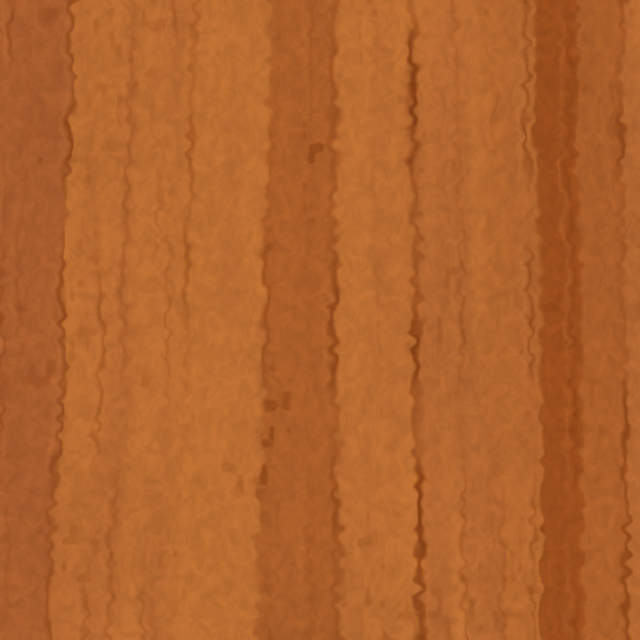
Give the GLSL for this texture, as a three.js fragment shader.

```glsl
// Warm brown wood with upright bands, frayed edges and broken dark grain lines.
varying vec2 vUv;

const vec3 HONEY = vec3(0.735, 0.430, 0.195);
const vec3 AMBER = vec3(0.700, 0.400, 0.190);
const vec3 RUSSET = vec3(0.650, 0.355, 0.175);
const vec3 CHESTNUT = vec3(0.655, 0.355, 0.155);
const vec3 UMBER = vec3(0.610, 0.305, 0.115);
const vec3 PORE = vec3(0.500, 0.225, 0.065);
const vec3 FIBRE = vec3(0.785, 0.475, 0.245);

const float LEAN_LEFT = 0.042;    // sideways drift of the grain from top to bottom
const float LEAN_RIGHT = -0.016;
const float WOBBLE = 0.012;       // slow bending of the grain
const float FRAY = 0.015;         // fine raggedness of the edges
const float EDGE_SOFT = 0.007;
const float LINE_WIDTH = 0.0065;
const float FUZZ_SCALE = 95.0;
const float FUZZ_CONTRAST = 0.085;
const int FINE_LINES = 22;

float hash(vec2 p) {
  vec3 q = fract(vec3(p.xyx) * 0.1031);
  q += dot(q, q.yzx + 33.33);
  return fract((q.x + q.y) * q.z);
}

float noise(vec2 p) {
  vec2 cell = floor(p);
  vec2 f = fract(p);
  f = f * f * (3.0 - 2.0 * f);
  float low = mix(hash(cell), hash(cell + vec2(1.0, 0.0)), f.x);
  float high = mix(hash(cell + vec2(0.0, 1.0)), hash(cell + vec2(1.0, 1.0)), f.x);
  return mix(low, high, f.y);
}

// Soft-edged strip between two positions across the grain.
float band(float x, float left, float right) {
  return smoothstep(left - EDGE_SOFT, left + EDGE_SOFT, x)
       * (1.0 - smoothstep(right - EDGE_SOFT, right + EDGE_SOFT, x));
}

float line(float x, float centre, float width) {
  return 1.0 - smoothstep(0.0, width, abs(x - centre));
}

// Short curled fibres: fine noise bent by another noise.
float fuzz(vec2 p) {
  vec2 q = p * FUZZ_SCALE * vec2(1.0, 0.8);
  q += 1.6 * vec2(noise(q * 0.6 + 17.0), noise(q * 0.6 + 51.0));
  return 0.6 * noise(q) + 0.4 * noise(q * 2.1 + 9.0) - 0.5;
}

void main() {
  vec2 p = vUv;

  // Position across the grain, leaned, bent and frayed
  float lean = mix(LEAN_LEFT, LEAN_RIGHT, smoothstep(0.25, 0.6, p.x));
  float x = p.x + lean * (1.0 - p.y);
  x += WOBBLE * (noise(p * vec2(4.0, 5.0) + 3.0) - 0.5);
  x += FRAY * (noise(p * vec2(65.0, 75.0)) - 0.5);

  // Pale ground with long tonal streaks
  float streak = 0.6 * noise(vec2(x * 24.0, p.y * 1.6)) + 0.4 * noise(vec2(x * 60.0, p.y * 3.0) + 8.0);
  float pale = max(band(x, 0.305, 0.415), band(x, 0.53, 0.635));
  vec3 colour = mix(AMBER, HONEY, clamp(smoothstep(0.3, 0.7, streak) * 0.85 + pale * 0.6, 0.0, 1.0));

  // Broad darker bands
  float heart = band(x, 0.425, 0.525);
  colour = mix(colour, RUSSET, band(x, -0.1, 0.118) * 0.95);
  colour = mix(colour, CHESTNUT, heart * mix(0.55, 1.0, streak));
  colour = mix(colour, UMBER, band(x, 0.835, 0.9));
  colour = mix(colour, CHESTNUT, band(x, 0.9, 0.97) * 0.75);
  colour = mix(colour, CHESTNUT, band(x, 0.745, 0.835) * 0.3);

  // Bold seams, fading in and out along their length
  float seamFade = smoothstep(0.2, 0.7, noise(vec2(x * 3.0, p.y * 9.0) + 5.0));
  float seams = line(x, 0.31, 0.009) * mix(0.25, 1.0, smoothstep(0.4, 1.0, p.y));
  seams += line(x, 0.643, 0.01);
  seams += 0.7 * line(x, 0.968, 0.008);
  seams += 0.5 * (line(x, 0.118, 0.008) + line(x, 0.835, 0.007));
  seams += 0.55 * (line(x, 0.52, 0.01) + line(x, 0.425, 0.008));
  float dark = seams * mix(0.25, 0.85, seamFade);

  // Scattered fine grain lines, each with a lit fibre edge
  float lit = 0.0;
  for (int i = 0; i < FINE_LINES; i++) {
    float id = float(i);
    float centre = (id + hash(vec2(id, 4.0))) / float(FINE_LINES);
    float strength = mix(0.15, 0.6, hash(vec2(id, 11.0))) * (1.0 - 0.75 * pale);
    float broken = smoothstep(0.35, 0.75, noise(vec2(id * 7.3, p.y * 6.0)));
    broken *= 0.4 + 0.6 * noise(vec2(id * 5.1, p.y * 34.0));
    dark += strength * broken * line(x, centre, LINE_WIDTH);
    lit += strength * broken * line(x, centre - 1.7 * LINE_WIDTH, LINE_WIDTH);
  }

  // Small pits, thickest in the middle band
  float pitted = smoothstep(0.5, 0.8, noise(p * vec2(14.0, 8.0) + 21.0));
  float pits = smoothstep(0.66, 0.9, noise(p * vec2(80.0, 52.0) + 31.0));
  dark += pits * pitted * mix(0.2, 0.5, heart);

  colour = mix(colour, PORE, clamp(dark, 0.0, 0.85));
  colour = mix(colour, FIBRE, clamp(lit * 0.7, 0.0, 0.5));

  // Overall fuzz and faint cloudiness
  float cloud = noise(p * vec2(7.0, 5.0) + 40.0) - 0.5;
  colour *= 1.0 + FUZZ_CONTRAST * fuzz(p) * 1.5 + 0.03 * cloud;

  gl_FragColor = vec4(colour, 1.0);
}
```
